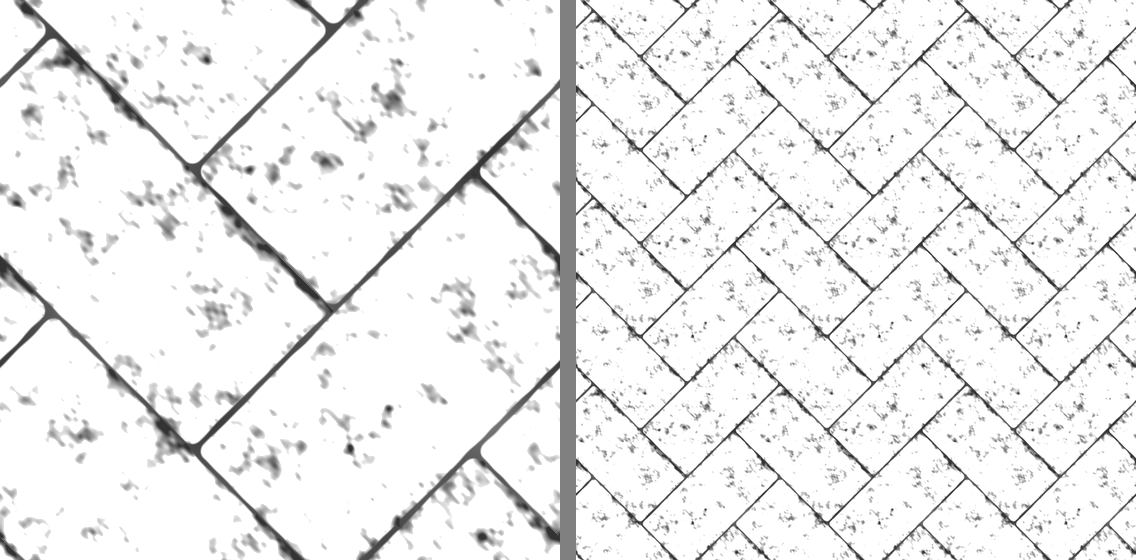
Left: one tile. Right: repeated 3 by 3.
Write a WebGL 2 fragment shader that draws this texture map.

```glsl
#version 300 es
precision highp float;
// Worn white paving laid as a diagonal 2:1 herringbone, four blocks per tile.
// Each point finds its block, a rounded-box distance gives the joints, and
// wrapping noise raised near edges and pits is thresholded into grey wear.

uniform vec2 u_resolution;
out vec4 fragColor;

const float CELLS = 4.0;                       // lattice steps across the tile
const vec2 LATTICE_ORIGIN = vec2(0.38, 3.779); // a block corner, in lattice steps
const vec2 JOINT_HALF = vec2(0.014, 0.010);    // half joint width, per block axis
const float CORNER_RADIUS = 0.05;
const float JOINT_DARK = 0.20;
const float JOINT_LIGHT = 0.46;
const float WEAR_LEVEL = 0.645;                // noise above this shows as wear

float hash(vec2 p) {
    vec3 q = fract(vec3(p.xyx) * 0.1031);
    q += dot(q, q.yzx + 33.33);
    return fract((q.x + q.y) * q.z);
}

// Value noise that wraps after one unit, with period cells along each axis.
float noise(vec2 p, vec2 period, float seed) {
    p *= period;
    vec2 cell = floor(p);
    vec2 f = p - cell;
    f = f * f * (3.0 - 2.0 * f);
    vec2 lo = mod(cell, period);
    vec2 hi = mod(cell + 1.0, period);
    float bottom = mix(hash(lo + seed), hash(vec2(hi.x, lo.y) + seed), f.x);
    float top = mix(hash(vec2(lo.x, hi.y) + seed), hash(hi + seed), f.x);
    return mix(bottom, top, f.y);
}

float roundedBox(vec2 p, vec2 halfSize, float radius) {
    vec2 q = abs(p) - halfSize + radius;
    return length(max(q, 0.0)) + min(max(q.x, q.y), 0.0) - radius;
}

// Sparse round dents, at most one in each cell of a wrapping grid.
float pits(vec2 uv, float count, float share) {
    vec2 cell = mod(floor(uv * count), count);
    vec2 jitter = vec2(hash(cell + 71.0), hash(cell + 113.0)) - 0.5;
    float radius = mix(0.14, 0.24, hash(cell + 157.0));
    float dist = length(fract(uv * count) - 0.5 - 0.5 * jitter);
    return step(1.0 - share, hash(cell + 29.0)) * smoothstep(radius, 0.0, dist);
}

// Herringbone: position inside the block in xy, block size in zw.
vec4 herringbone(vec2 p) {
    vec2 cell = floor(p);
    float phase = mod(cell.x + cell.y + 1.0, 4.0);
    bool alongX = phase < 1.5;
    float second = mod(phase, 2.0);
    vec2 size = alongX ? vec2(2.0, 1.0) : vec2(1.0, 2.0);
    return vec4(p - cell + second * (size - 1.0), size);
}

void main() {
    vec2 uv = gl_FragCoord.xy / u_resolution;
    float pixel = CELLS * 0.7071 / min(u_resolution.x, u_resolution.y);

    // Diagonal axes: x runs down-right, y runs up-right
    vec2 lattice = uv * CELLS - LATTICE_ORIGIN;
    vec2 diagonal = 0.5 * vec2(lattice.x - lattice.y, lattice.x + lattice.y);
    vec4 block = herringbone(diagonal);
    vec2 center = floor(2.0 * (diagonal - block.xy + 0.5 * block.zw) + 0.5) * 0.5;
    vec2 blockId = mod(vec2(center.x + center.y, center.y - center.x), CELLS);

    // Joints with slightly wavering edges
    float waver = noise(uv, vec2(36.0), 5.0) - 0.5;
    float dist = roundedBox(block.xy - 0.5 * block.zw,
                            0.5 * block.zw - JOINT_HALF, CORNER_RADIUS);
    dist += 0.008 * waver;

    // Layered grain, the finest layer stretched along the diagonal
    vec2 grainUv = vec2(uv.x - uv.y, uv.x + uv.y);
    float wear = 0.36 * noise(uv, vec2(17.0), 11.0)
               + 0.36 * noise(uv, vec2(45.0), 23.0)
               + 0.28 * noise(grainUv, vec2(52.0, 88.0), 37.0);
    wear += 0.02 * (hash(blockId + 3.0) - 0.5);
    wear += 0.30 * pits(uv, 12.0, 0.14);

    // Chipped rims everywhere, and a broad worn slope on each upper-right side
    float slopeWidth = mix(0.05, 0.12, noise(uv, vec2(9.0), 41.0));
    float slope = smoothstep(slopeWidth, 0.0, block.w - block.y);
    wear += 0.10 * smoothstep(-0.035, 0.0, dist);
    wear += 0.30 * slope * mix(0.5, 1.15, noise(uv, vec2(7.0), 53.0));

    // Compose: white face, grey wear, dark joint
    float excess = max(wear - WEAR_LEVEL, 0.0);
    float stain = smoothstep(0.0, 0.02, excess) * (0.06 + 2.4 * excess);
    float face = 1.0 - min(stain, 0.8);
    float jointTone = mix(JOINT_DARK, JOINT_LIGHT, noise(uv, vec2(8.0), 67.0));
    float soft = max(pixel, 0.006);
    float joint = smoothstep(-soft, soft, dist);
    fragColor = vec4(vec3(mix(face, min(face, jointTone), joint)), 1.0);
}
```
